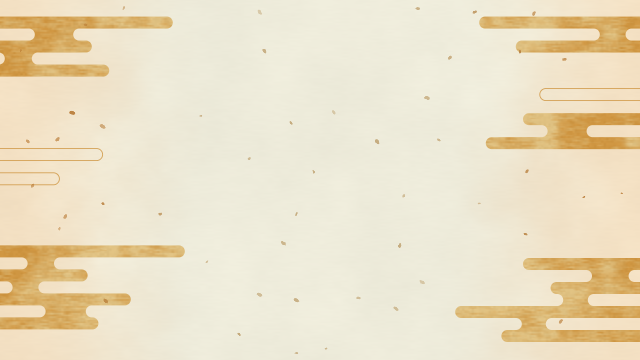
Give the GLSL for this background, as a WebGL 1 fragment shader.

```glsl
precision highp float;
uniform vec2 u_resolution;

#define GRID vec2(53.333, 30.0)
#define CREAM vec3(0.933, 0.924, 0.858)
#define PEACH vec3(0.955, 0.880, 0.765)
#define PALE_GOLD vec3(0.875, 0.755, 0.505)
#define DEEP_GOLD vec3(0.810, 0.585, 0.255)
#define FLECK_TAN vec3(0.74, 0.62, 0.42)
#define FLECK_RUST vec3(0.70, 0.43, 0.14)
#define FLECK_CELL 3.8
#define FLECK_CHANCE 0.42
#define LINE_WIDTH 0.075

float hash(vec2 p) {
  return fract(sin(dot(p, vec2(127.1, 311.7))) * 43758.545);
}

float noise(vec2 p) {
  vec2 i = floor(p), f = fract(p);
  f = f * f * (3.0 - 2.0 * f);
  vec2 e = vec2(1.0, 0.0);
  return mix(mix(hash(i), hash(i + e.xy), f.x),
             mix(hash(i + e.yx), hash(i + e.xx), f.x), f.y);
}

float fbm(vec2 p) {
  float sum = 0.0, amp = 0.5;
  for (int i = 0; i < 4; i++) {
    sum += amp * noise(p);
    p = p * 2.03 + 17.3;
    amp *= 0.5;
  }
  return sum / 0.9375;
}

// Round-ended band, one row high, reaching in from the side to x = end
float bar(vec2 p, float row, float end) {
  return length(vec2(max(p.x - end + 0.5, 0.0), p.y + row)) - 0.5;
}

// Neck joining two bars, with a round gap on either side
float neck(vec2 p, float row, float a, float b) {
  vec2 q = vec2(abs(p.x - 0.5 * (a + b)) - 0.5 * (b - a), abs(p.y + row));
  float gap = length(vec2(min(q.x - 0.5, 0.0), q.y)) - 0.5;
  return max(max(q.x - 0.5, q.y - 0.6), -gap);
}

float leftClouds(vec2 p) {
  vec2 q = p - vec2(0.0, 28.12);
  float d = min(bar(q, 0.0, 14.4), neck(q, 1.0, 2.9, 6.1));
  d = min(d, min(bar(q, 2.0, 7.65), neck(q, 3.0, 0.4, 2.65)));
  d = min(d, bar(q, 4.0, 9.1));
  q = p - vec2(0.0, 9.05);
  d = min(d, min(bar(q, 0.0, 15.4), neck(q, 1.0, 2.3, 4.5)));
  d = min(d, min(bar(q, 2.0, 7.3), neck(q, 3.0, 1.05, 3.2)));
  d = min(d, min(bar(q, 4.0, 10.9), neck(q, 5.0, 3.8, 7.15)));
  return min(d, bar(q, 6.0, 8.2));
}

// Here x runs inward from the right side
float rightClouds(vec2 p) {
  vec2 q = p - vec2(0.0, 28.12);
  float d = min(bar(q, 0.0, 13.4), neck(q, 1.0, 1.2, 3.35));
  d = min(d, bar(q, 2.0, 10.35));
  q = p - vec2(0.0, 20.07);
  d = min(d, min(bar(q, 0.0, 9.75), neck(q, 1.0, 4.45, 7.7)));
  d = min(d, bar(q, 2.0, 12.85));
  q = p - vec2(0.0, 8.0);
  d = min(d, min(bar(q, 0.0, 9.75), neck(q, 1.0, 0.95, 4.0)));
  d = min(d, min(bar(q, 2.0, 7.45), neck(q, 3.0, 4.35, 6.4)));
  d = min(d, min(bar(q, 4.0, 15.4), neck(q, 5.0, 7.85, 9.85)));
  return min(d, bar(q, 6.0, 11.55));
}

float coverage(float d, float px) {
  return clamp(0.5 - d / px, 0.0, 1.0);
}

void main() {
  vec2 p = gl_FragCoord.xy / u_resolution * GRID;
  vec2 mirrored = vec2(GRID.x - p.x, p.y);
  float px = GRID.y / u_resolution.y;
  float side = min(p.x, mirrored.x);

  // Mottled paper, warming towards both sides
  float mottle = fbm(p * 0.22);
  float fibre = noise(p * vec2(1.6, 7.0)) - 0.5;
  float warmth = 1.0 - smoothstep(0.0, 16.5, side + (mottle - 0.5) * 7.0);
  vec3 color = mix(CREAM, PEACH, warmth);
  color += (mottle - 0.5) * 0.035 + fibre * 0.008;

  // Gold leaf clouds, richer near the sides
  float leaf = fbm(p * 0.55 + 40.0) + 0.35 * fibre;
  float depth = 0.65 * (1.0 - smoothstep(0.0, 13.0, side)) + 1.6 * (leaf - 0.45);
  vec3 gold = mix(PALE_GOLD, DEEP_GOLD, clamp(depth, 0.0, 1.0));
  gold += (noise(p * 5.0) - 0.5) * 0.035;
  float clouds = min(leftClouds(p), rightClouds(mirrored));
  color = mix(color, gold, coverage(clouds, px));

  // Thin outlined bands
  float outline = min(abs(bar(p, -17.12, 8.55)), abs(bar(p, -15.1, 4.95)));
  outline = min(outline, abs(bar(mirrored, -22.12, 8.35)));
  color = mix(color, DEEP_GOLD, 0.85 * coverage(outline - 0.5 * LINE_WIDTH, px));

  // Scattered flecks, one at most in each cell
  vec2 cell = floor(p / FLECK_CELL);
  float pick = hash(cell + 3.7), size = hash(cell + 9.1);
  vec2 spot = 0.12 + 0.76 * vec2(hash(cell + 21.3), hash(cell + 45.9));
  vec2 f = p - (cell + spot) * FLECK_CELL;
  float turn = 6.283 * size;
  f = mat2(cos(turn), -sin(turn), sin(turn), cos(turn)) * f;
  float fleck = length(f * vec2(1.0, 1.6)) - mix(0.11, 0.24, size);
  fleck += 0.12 * (noise(p * 6.0) - 0.5);
  float shown = step(pick, FLECK_CHANCE) * mix(0.45, 0.85, hash(cell + 71.0));
  vec3 fleckColor = mix(FLECK_RUST, FLECK_TAN, smoothstep(4.0, 20.0, side));
  color = mix(color, fleckColor, shown * coverage(fleck, max(px, 0.08)));

  gl_FragColor = vec4(color, 1.0);
}
```
